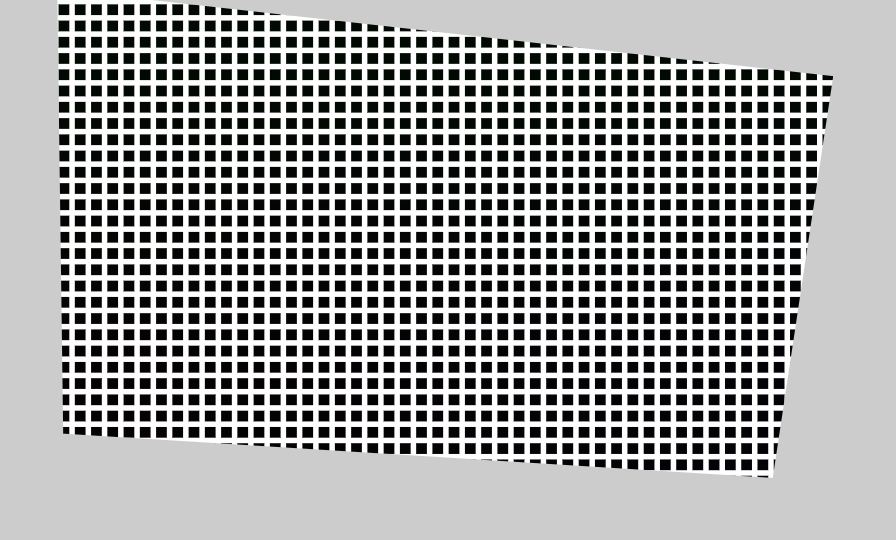
This pattern is drawn by a Shadertoy shader. Its source:

```glsl
const vec3 BACKDROP = vec3(0.80);
const vec3 PAPER = vec3(0.995);

// Signed distance to the line a-b, positive on its left side
float edgeDistance(vec2 p, vec2 a, vec2 b) {
    vec2 along = normalize(b - a);
    return dot(p - a, vec2(-along.y, along.x));
}

// Convex quad with corners in clockwise order
float quadDistance(vec2 p, vec2 a, vec2 b, vec2 c, vec2 d) {
    return max(max(edgeDistance(p, a, b), edgeDistance(p, b, c)),
               max(edgeDistance(p, c, d), edgeDistance(p, d, a)));
}

// Repeated squares; center is the middle of any one of them
float squareGridDistance(vec2 p, vec2 center, float period, float halfSide) {
    vec2 cell = (fract((p - center) / period + 0.5) - 0.5) * period;
    vec2 q = abs(cell) - halfSide;
    return length(max(q, 0.0)) + min(max(q.x, q.y), 0.0);
}

float coverage(float distance, float pixel) {
    return clamp(0.5 - distance / pixel, 0.0, 1.0);
}

// Near-black ink: green above, red to blue along the bottom
vec3 inkColor(vec2 uv) {
    vec3 low = mix(vec3(0.025, 0.008, 0.010), vec3(0.008, 0.010, 0.030), uv.x);
    return mix(low, vec3(0.008, 0.035, 0.010), smoothstep(0.3, 0.95, uv.y));
}

void mainImage(out vec4 fragColor, in vec2 fragCoord) {
    float pixel = 1.0 / iResolution.y;
    vec2 p = fragCoord * pixel;

    // Slanted sheet, its upper left corner running off the canvas
    float sheet = quadDistance(p, vec2(0.106, 1.0195), vec2(1.543, 0.859),
                               vec2(1.431, 0.115), vec2(0.117, 0.197));

    // The grid stays upright and is cut by the sheet's edges
    float period = 0.0301;
    float squares = squareGridDistance(p, vec2(0.1184, 0.982), period, 0.33 * period);

    vec3 ink = inkColor(fragCoord / iResolution.xy);
    vec3 pattern = mix(PAPER, ink, coverage(squares, pixel));
    vec3 color = mix(BACKDROP, pattern, coverage(sheet, pixel));
    fragColor = vec4(color, 1.0);
}
```
